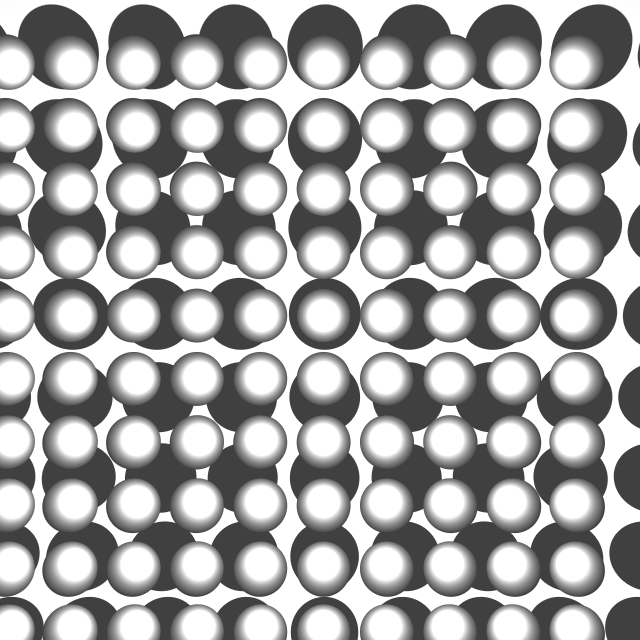
A Shadertoy shader for this pattern:

```glsl
// A square lattice of glossy grey balls floats before a tilted white wall.
// A near point light on the camera axis shades each ball and casts enlarged,
// stretched shadows; every ray only tests the nearest lattice ball.

#define VIEW_SPAN 10.105             // lattice pitches across the canvas
#define BALL_RADIUS 0.425
#define GRID_OFFSET vec2(0.057, 0.07)
#define FIRST_BALL -5.0
#define LAST_BALL 4.0
#define CAMERA_DIST 16.0
#define LIGHT_DIST 8.0
#define WALL_DEPTH 7.9
#define WALL_TILT 0.38
#define AMBIENT 0.25
#define WALL_GAIN 1.12

// Centre of the ball whose cell contains a point of the lattice plane z = 0
vec3 nearestBall(vec2 p) {
    vec2 cell = clamp(round(p - GRID_OFFSET), FIRST_BALL, LAST_BALL);
    return vec3(cell + GRID_OFFSET, 0.0);
}

// Distance from a point to a line with unit direction
float lineDistance(vec3 point, vec3 origin, vec3 dir) {
    return length(cross(point - origin, dir));
}

// Antialiased ball silhouette seen along a line
float ballCoverage(float dist, float pixel) {
    return clamp((BALL_RADIUS - dist) / pixel + 0.5, 0.0, 1.0);
}

// Soft diffuse slope plus a broad highlight
float ballShade(vec3 normal, vec3 toLight) {
    float d = max(dot(normal, toLight), 0.0);
    return AMBIENT + 0.45 * d + 1.2 * pow(d, 5.0);
}

float wallShade(vec3 camera, vec3 dir, vec3 light, float pixel) {
    // The wall leans away from the viewer toward the top
    vec3 slope = vec3(0.0, WALL_TILT, 1.0);
    float t = -(WALL_DEPTH + dot(camera, slope)) / dot(dir, slope);
    vec3 p = camera + t * dir;
    vec3 toLight = normalize(light - p);

    // Shadow: follow the light ray to where it crosses the lattice plane
    vec2 crossing = p.xy - toLight.xy * (p.z / toLight.z);
    float dist = lineDistance(nearestBall(crossing), light, toLight);
    float shadow = ballCoverage(dist, pixel * 0.75);

    float diffuse = max(dot(normalize(slope), toLight), 0.0);
    float lit = min(AMBIENT + WALL_GAIN * diffuse, 1.0);
    return mix(lit, AMBIENT, shadow);
}

void mainImage(out vec4 fragColor, in vec2 fragCoord) {
    float pixel = VIEW_SPAN / iResolution.y;
    vec2 uv = (fragCoord - 0.5 * iResolution.xy) * pixel;

    vec3 camera = vec3(0.0, 0.0, CAMERA_DIST);
    vec3 light = vec3(0.0, 0.0, LIGHT_DIST);
    vec3 dir = normalize(vec3(uv, 0.0) - camera);

    float shade = wallShade(camera, dir, light, pixel);

    // Nearest ball along the view ray
    vec3 center = nearestBall(uv);
    float dist = lineDistance(center, camera, dir);
    float halfChord = sqrt(max(BALL_RADIUS * BALL_RADIUS - dist * dist, 0.0));
    vec3 hit = camera + dir * (dot(center - camera, dir) - halfChord);
    vec3 normal = normalize(hit - center);
    float ball = min(ballShade(normal, normalize(light - hit)), 1.0);

    shade = mix(shade, ball, ballCoverage(dist, pixel));
    fragColor = vec4(vec3(shade), 1.0);
}
```
